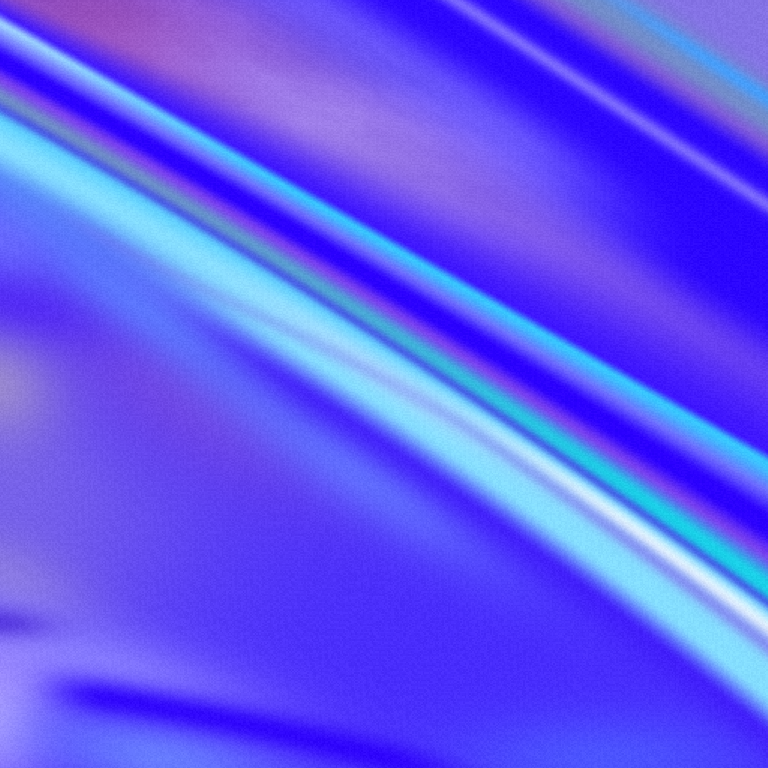
Reproduce this background procedurally as a three.js fragment shader.

```glsl
varying vec2 vUv;

float hash(vec2 p) {
  return fract(sin(dot(p, vec2(127.1, 311.7))) * 43758.5453);
}

float noise(vec2 p) {
  vec2 i = floor(p), f = fract(p);
  f = f * f * (3.0 - 2.0 * f);
  return mix(mix(hash(i), hash(i + vec2(1.0, 0.0)), f.x),
             mix(hash(i + vec2(0.0, 1.0)), hash(i + 1.0), f.x), f.y);
}

float fbm(vec2 p) {
  float sum = 0.0, amp = 0.5;
  for (int i = 0; i < 4; i++) {
    sum += amp * noise(p);
    p = p * 2.03 + 7.1;
    amp *= 0.5;
  }
  return sum;
}

vec2 rotate(vec2 p, float a) {
  return vec2(cos(a) * p.x + sin(a) * p.y, cos(a) * p.y - sin(a) * p.x);
}

// Soft bell around zero
float bell(float v, float width) {
  return exp(-v * v / (width * width));
}

// Soft rotated ellipse
float glow(vec2 p, vec2 centre, vec2 radius, float angle) {
  vec2 q = rotate(p - centre, angle) / radius;
  return exp(-dot(q, q));
}

// Purple silk and the streaks in the upper right corner
vec3 upperSilk(vec2 p, float height) {
  float s = 1.388 - 0.655 * p.x - p.y;
  vec3 c = vec3(0.17, 0.02, 1.0);
  c = mix(c, vec3(0.38, 0.31, 1.0), smoothstep(0.05, 0.13, s) * (1.0 - smoothstep(0.65, 0.92, p.x)));
  c = mix(c, vec3(0.47, 0.32, 0.93), smoothstep(0.14, 0.24, s));
  c = mix(c, vec3(0.61, 0.31, 0.72), 0.9 * glow(p, vec2(0.14, 0.97), vec2(0.24, 0.1), -0.4));
  vec2 q = rotate(p, -0.45);
  float wisps = fbm(vec2(q.x * 5.0, q.y * 18.0) + 2.0 * fbm(p * 5.0));
  c = mix(c, vec3(0.64, 0.53, 0.91), (0.45 + 0.7 * wisps) * glow(p, vec2(0.46, 0.82), vec2(0.24, 0.085), -0.48));
  c += 0.1 * (wisps - 0.47) * smoothstep(0.08, 0.15, s) * (1.0 - smoothstep(0.5, 0.9, p.x));
  c = mix(vec3(0.24, 0.08, 1.0), c, smoothstep(0.0, 0.04 + 0.13 * p.x, height));
  c = mix(c, vec3(0.5, 0.36, 0.85), smoothstep(0.04, 0.085, -s));
  c = mix(c, vec3(0.45, 0.55, 0.79), smoothstep(0.075, 0.11, -s));
  c = mix(c, vec3(0.52, 0.45, 0.9), smoothstep(0.12, 0.19, -s));
  c = mix(c, vec3(0.28, 0.62, 0.98), bell(s + 0.138, 0.014) * smoothstep(0.65, 0.95, p.x));
  return mix(c, vec3(0.55, 0.5, 1.0), 0.8 * bell(s, 0.013));
}

// Blue valley with pale pools toward the left
vec3 lowerSilk(vec2 p, float depth) {
  vec3 c = vec3(0.28, 0.17, 0.99);
  c = mix(c, vec3(0.48, 0.4, 0.91), 0.9 * glow(p, vec2(0.0, 0.38), vec2(0.3, 0.16), -0.4));
  c = mix(c, vec3(0.46, 0.29, 0.88), 0.85 * glow(p, vec2(0.24, 0.49), vec2(0.24, 0.09), -0.55));
  c = mix(c, vec3(0.62, 0.56, 0.8), 0.9 * glow(p, vec2(-0.01, 0.5), vec2(0.09, 0.07), -0.4));
  c = mix(c, vec3(0.31, 0.13, 0.96), 0.85 * glow(p, vec2(0.02, 0.615), vec2(0.12, 0.04), -0.35));
  c = mix(c, vec3(0.39, 0.46, 1.0), 0.9 * glow(p, vec2(0.47, 0.385), vec2(0.22, 0.05), -0.6));
  c = mix(c, vec3(0.36, 0.5, 1.0), 0.85 * glow(p, vec2(0.17, 0.61), vec2(0.25, 0.04), -0.62));
  c = mix(c, vec3(0.42, 0.44, 1.0), 0.8 * glow(p, vec2(0.0, 0.69), vec2(0.07, 0.05), -0.5));
  c = mix(c, vec3(0.3, 0.35, 1.0), 0.9 * glow(p, vec2(0.78, 0.01), vec2(0.2, 0.06), 0.0));

  // Corner fold with its dark arc
  c = mix(c, vec3(0.56, 0.5, 0.86), 0.85 * glow(p, vec2(0.0, 0.25), vec2(0.13, 0.06), -0.4));
  c = mix(c, vec3(0.53, 0.49, 1.0), 0.95 * glow(p, vec2(0.13, 0.135), vec2(0.24, 0.055), -0.3));
  c = mix(c, vec3(0.67, 0.61, 1.0), glow(p, vec2(-0.01, 0.07), vec2(0.08, 0.11), 0.0));
  c = mix(c, vec3(0.32, 0.2, 0.87), 0.9 * glow(p, vec2(0.0, 0.19), vec2(0.07, 0.02), -0.1));
  c = mix(c, vec3(0.41, 0.5, 1.0), 0.95 * glow(p, vec2(0.21, 0.01), vec2(0.17, 0.055), -0.2));
  float k = p.x - 0.13;
  float arc = p.y - 0.092 + 0.16 * k + 0.14 * k * k;
  c = mix(c, vec3(0.18, 0.01, 0.99), 0.95 * bell(arc, 0.024) * smoothstep(0.03, 0.14, p.x) * (1.0 - smoothstep(0.5, 0.68, p.x)));

  // Dark rim along the bright ribbon
  float rim = bell(depth - 0.02, 0.04) * smoothstep(0.2, 0.42, p.x);
  return mix(c, vec3(0.25, 0.11, 0.98), 0.85 * rim);
}

// Cyan edge, blue core, purple and teal: t runs from 0 to 1 downward
vec3 upperRibbon(float t, float x) {
  vec3 edge = mix(vec3(0.62, 0.82, 1.0), vec3(0.22, 0.78, 1.0), smoothstep(0.0, 0.4, x));
  vec3 c = mix(edge, vec3(0.44, 0.44, 1.0), smoothstep(0.04, 0.26, t));
  c = mix(c, vec3(0.17, 0.0, 1.0), smoothstep(0.2, 0.43, t));
  c = mix(c, vec3(0.48, 0.26, 0.94), smoothstep(0.5, 0.7, t));
  vec3 teal = mix(vec3(0.44, 0.56, 0.78), vec3(0.1, 0.82, 0.91), smoothstep(0.1, 0.9, x));
  return mix(c, teal, smoothstep(0.66, 0.88, t));
}

// Pale ribbon that whitens to the right: u runs from 0 to 1 downward
vec3 lowerRibbon(float u, float x) {
  vec3 c = mix(vec3(0.36, 0.82, 1.0), vec3(0.52, 0.87, 1.0), smoothstep(0.05, 0.4, u));
  c = mix(c, vec3(0.36, 0.6, 0.98), smoothstep(0.4, 0.85, u) * (1.0 - smoothstep(0.1, 0.4, x)));
  c = mix(c, vec3(0.9, 0.97, 1.0), bell(u - 0.23, 0.14) * smoothstep(0.45, 0.85, x));
  c = mix(c, vec3(0.7, 0.86, 1.0), 0.7 * bell(u - 0.42, 0.22) * bell(x - 0.5, 0.16));
  float crease = mix(0.85, 0.38, smoothstep(0.1, 0.65, x));
  return mix(c, vec3(0.49, 0.5, 0.94), (0.4 + 0.4 * smoothstep(0.5, 0.9, x)) * bell(u - crease, 0.11) * smoothstep(0.03, 0.15, x));
}

void main() {
  vec2 p = vUv;
  float x = p.x;
  float top = 0.977 - 0.573 * x;
  float fold = 0.859 - 0.56 * x - 0.084 * x * x;
  float base = 0.745 - 0.518 * x - 0.158 * x * x;
  float t = (top - p.y) / (top - fold);
  float u = (fold - p.y) / (fold - base);

  // Layers from bottom to top of the canvas
  vec3 color = lowerSilk(p, base - p.y);
  float soft = mix(0.055, 0.028, smoothstep(0.0, 0.35, x));
  color = mix(color, lowerRibbon(u, x), smoothstep(-soft, soft, p.y - base));
  color = mix(color, upperRibbon(t, x), smoothstep(-0.006, 0.006, p.y - fold));
  color = mix(color, vec3(0.27, 0.3, 0.9), 0.8 * bell(p.y - fold, 0.009));
  color = mix(color, upperSilk(p, p.y - top), smoothstep(-0.008, 0.01, p.y - top));

  // Fine grain
  color += 0.045 * (hash(floor(p * 512.0)) - 0.5);
  gl_FragColor = vec4(clamp(color, 0.0, 1.0), 1.0);
}
```
